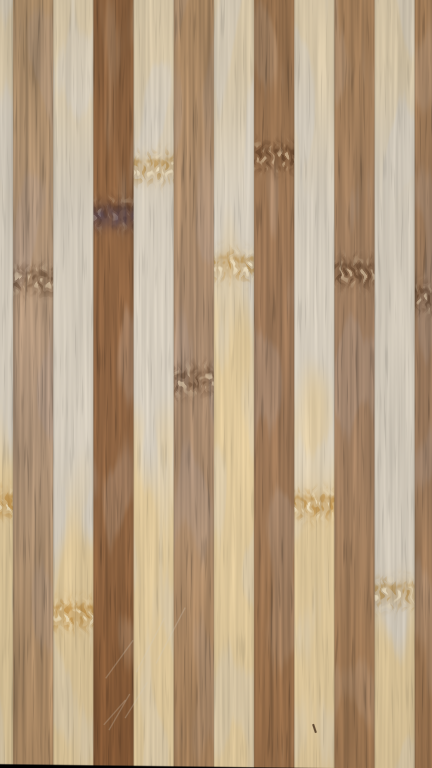
Write a WebGL 2 fragment shader that draws this texture.

```glsl
#version 300 es
precision highp float;
// Striped bamboo board: upright strips alternate pale and brown, each with one
// fleck-filled growth node. Stretched gradient noise makes the fibres, broad
// noise the bleached patches; a few scratches and a shaded rim add wear.
uniform vec2 u_resolution;
out vec4 outColor;

const float STRIP_WIDTH = 0.0523;   // all lengths in canvas heights
const float FIRST_SEAM = 0.0170;
const int STRIPS = 12;

// Height of the node in each strip, left to right.
const float NODE_HEIGHT[STRIPS] = float[](
  0.345, 0.635, 0.200, 0.722, 0.781, 0.505, 0.655, 0.796, 0.342, 0.645, 0.228, 0.612);
// Brown strips: depth of stain. Pale strips: height below which they turn golden.
const float TONE[STRIPS] = float[](
  0.43, 0.12, 0.33, 1.0, 0.43, 0.30, 0.62, 0.68, 0.45, 0.50, 0.20, 0.55);

const vec3 PALE = vec3(0.825, 0.790, 0.730);
const vec3 GOLDEN = vec3(0.855, 0.765, 0.595);
const vec3 TAN = vec3(0.725, 0.600, 0.450);
const vec3 GREYED = vec3(0.680, 0.590, 0.515);
const vec3 BROWN = vec3(0.520, 0.350, 0.215);
const vec3 BLUE_STAIN = vec3(0.33, 0.28, 0.36);

vec2 hash2(vec2 p) {
  p = vec2(dot(p, vec2(127.1, 311.7)), dot(p, vec2(269.5, 183.3)));
  return fract(sin(p) * 43758.55);
}

// Gradient noise, roughly -0.7 to 0.7.
float noise(vec2 p) {
  vec2 i = floor(p), f = fract(p);
  vec2 u = f * f * f * (f * (f * 6.0 - 15.0) + 10.0);
  vec2 e = vec2(0.0, 1.0);
  float a = dot(hash2(i) * 2.0 - 1.0, f);
  float b = dot(hash2(i + e.yx) * 2.0 - 1.0, f - e.yx);
  float c = dot(hash2(i + e.xy) * 2.0 - 1.0, f - e.xy);
  float d = dot(hash2(i + e.yy) * 2.0 - 1.0, f - e.yy);
  return mix(mix(a, b, u.x), mix(c, d, u.x), u.y);
}

float bell(float x, float width) {
  return exp(-x * x / (width * width));
}

float segmentDistance(vec2 p, vec2 a, vec2 b) {
  vec2 ab = b - a;
  return length(p - a - ab * clamp(dot(p - a, ab) / dot(ab, ab), 0.0, 1.0));
}

float lineMask(float dist, float halfWidth, float pixel) {
  return 1.0 - smoothstep(halfWidth - pixel * 0.5, halfWidth + pixel, dist);
}

// Base colour of a strip: golden or stained, with bleached patches.
vec3 stripTone(bool brown, float tone, float x, float y, float seed) {
  float blotch = noise(vec2(x * 1.3 + seed * 5.3, y * 7.0));
  float patchy = smoothstep(0.02, 0.16, blotch + 0.12 * noise(vec2(x * 9.0, y * 9.0)));
  if (brown) {
    float grey = 0.75 * bell(y - 0.52, 0.30) + 0.35 * patchy;
    vec3 base = mix(TAN, GREYED, clamp(grey, 0.0, 1.0));
    float depth = tone * (0.85 - 0.3 * patchy) + 0.16 * smoothstep(0.35, 0.0, y);
    return mix(base, BROWN, clamp(depth, 0.0, 1.0));
  }
  float warm = smoothstep(0.07, -0.07, y - tone + 0.16 * blotch);
  warm = max(warm, 0.55 * smoothstep(0.70, 0.95, y)) - 0.35 * patchy;
  return mix(PALE, GOLDEN, clamp(warm, 0.0, 1.0));
}

// Fine upright fibres as a brightness factor.
float fibres(float x, float y, float strength) {
  float broad = noise(vec2(x * 5.0, y * 2.5));
  float fine = noise(vec2(x * 13.0, y * 6.0));
  float pore = smoothstep(0.10, 0.45, noise(vec2(x * 17.0 + 40.0, y * 16.0)));
  return 1.0 + strength * (0.14 * broad + 0.24 * fine - 0.13 * pore);
}

// Node: a tinted band of short curved flecks below a ragged rim.
vec3 addNode(vec3 col, bool brown, float x, float d) {
  float wave = 0.006 * noise(vec2(x * 3.0, 2.0)) + 0.005 * noise(vec2(x * 9.0, 7.0));
  float band = bell(d + wave, 0.017);
  float curl = x * 9.0 + 1.2 * noise(vec2(x * 4.0, d * 90.0));
  float fleck = noise(vec2(curl, d * 85.0));
  vec3 shade = col * (brown ? vec3(0.70, 0.64, 0.58) : vec3(0.88, 0.76, 0.54));
  vec3 shine = mix(col, vec3(0.93, 0.87, 0.74), brown ? 0.42 : 0.75);
  col = mix(col, shade, band * 0.45);
  col = mix(col, shade, band * smoothstep(0.05, 0.25, fleck));
  col = mix(col, shine, band * smoothstep(0.08, 0.28, -fleck));
  float rim = bell(d - 0.009 + wave, 0.003) * smoothstep(-0.3, 0.2, noise(vec2(x * 6.0, 3.0)));
  return mix(col, shade, rim * 0.7);
}

vec3 strip(float id, float x, float y) {
  int k = clamp(int(id) + 1, 0, STRIPS - 1);
  bool brown = k % 2 == 1;
  float d = y - NODE_HEIGHT[k];
  vec3 col = stripTone(brown, TONE[k], x, y, id);
  col *= fibres(x + id * 7.0, y, brown ? 1.0 : 0.5);
  col = addNode(col, brown, x, d);
  float stain = bell(d + 0.004, 0.016) * smoothstep(0.85, 1.0, TONE[k]);
  return mix(col, BLUE_STAIN, stain * (0.45 + 0.5 * noise(vec2(x * 6.0, y * 70.0))));
}

void main() {
  vec2 p = gl_FragCoord.xy / u_resolution.y;
  float aspect = u_resolution.x / u_resolution.y, pixel = 1.0 / u_resolution.y;
  float x = (p.x - FIRST_SEAM) / STRIP_WIDTH;

  // Blend the two strips that meet at the nearest seam.
  float seam = floor(x + 0.5), blur = 0.8 * pixel / STRIP_WIDTH;
  vec3 col = mix(strip(seam - 1.0, x, p.y), strip(seam, x, p.y), smoothstep(-blur, blur, x - seam));
  col *= 1.0 - 0.10 * bell(x - seam, 0.025);

  // Pale scratches, mostly low on the left.
  for (float i = 0.0; i < 6.0; i++) {
    vec2 r = hash2(vec2(i, 4.0));
    vec2 a = vec2(0.12 + 0.05 * r.x + 0.035 * i * r.y, 0.04 + 0.16 * r.y);
    float cut = lineMask(segmentDistance(p, a, a + vec2(0.025 + 0.02 * r.y, 0.05 * r.x + 0.03)), 0.0005, pixel);
    col = mix(col, PALE, 0.28 * cut);
  }
  // One dark chip, soft rim shading, and the shadow under the lower edge.
  float chip = segmentDistance(p, vec2(0.408, 0.056), vec2(0.411, 0.047));
  col = mix(col, BROWN * 0.5, 0.8 * lineMask(chip, 0.001, pixel));
  vec2 rim = vec2(p.x / aspect, p.y) - 0.5;
  col *= 1.02 - 0.16 * dot(rim, rim);
  float edge = 0.005 - 0.007 * p.x / aspect;
  col *= smoothstep(edge - pixel, edge + pixel, p.y);
  outColor = vec4(col, 1.0);
}
```
